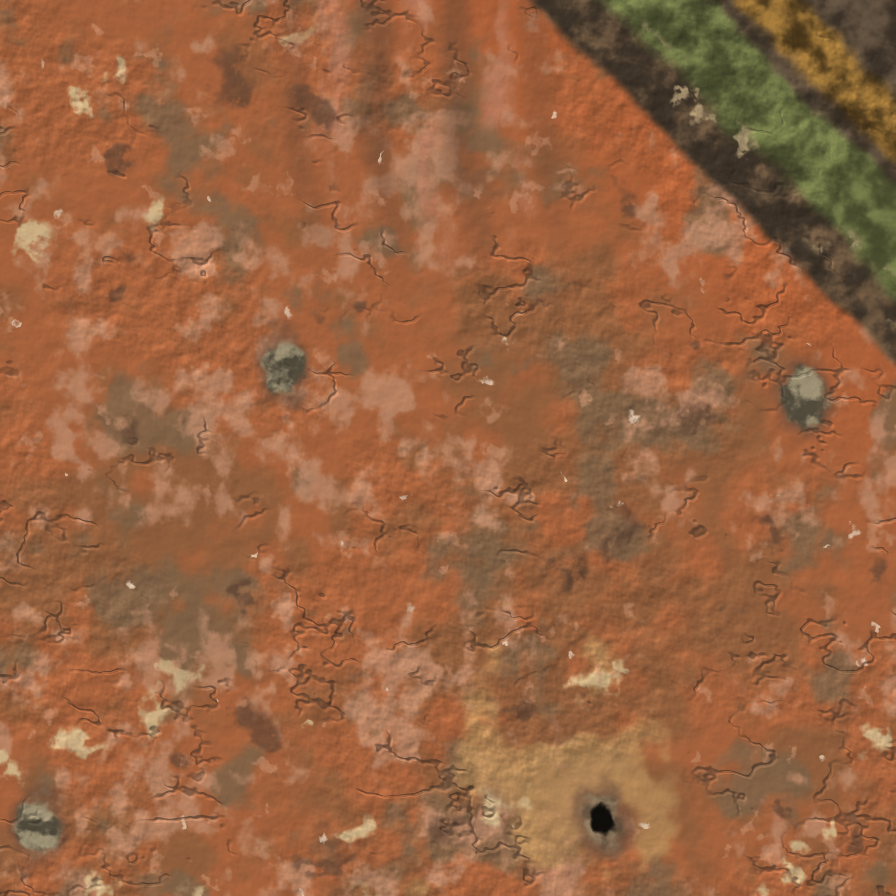
This texture is drawn by a Shadertoy shader. Its source:

```glsl
// Worn terracotta paint with folds, cracks, chips and nail heads, crossed by a green border in one corner.

const vec3 BRICK = vec3(0.645, 0.38, 0.235);
const vec3 UMBER = vec3(0.56, 0.365, 0.235);
const vec3 ROSE = vec3(0.73, 0.53, 0.41);
const vec3 CREAM = vec3(0.80, 0.70, 0.53);
const vec3 TAN = vec3(0.70, 0.53, 0.34);
const vec3 STAIN = vec3(0.36, 0.26, 0.20);
const vec3 DUST = vec3(0.48, 0.38, 0.28);
const vec3 METAL = vec3(0.49, 0.45, 0.36);
const vec3 SOOT = vec3(0.29, 0.24, 0.19);
const vec3 MOSS = vec3(0.37, 0.39, 0.23);
const vec3 OCHRE = vec3(0.47, 0.35, 0.17);
const float BORDER_SUM = 1.59;    // x + y along the border edge
const float RELIEF = 0.75;        // strength of the raking light
const vec2 LIGHT_STEP = vec2(-0.0022, 0.0030);
const vec2 NAILS[4] = vec2[4](vec2(0.315, 0.592), vec2(0.897, 0.556),
                              vec2(0.043, 0.073), vec2(0.673, 0.085));

float hash(vec2 p) {
    vec3 q = fract(vec3(p.xyx) * 0.1031);
    q += dot(q, q.yzx + 33.33);
    return fract((q.x + q.y) * q.z);
}

float noise(vec2 p) {
    vec2 i = floor(p), f = fract(p);
    f = f * f * (3.0 - 2.0 * f);
    return mix(mix(hash(i), hash(i + vec2(1, 0)), f.x),
               mix(hash(i + vec2(0, 1)), hash(i + vec2(1, 1)), f.x), f.y);
}

float fbm(vec2 p) {
    float sum = 0.0, amp = 0.53;
    for (int i = 0; i < 4; i++) {
        sum += amp * noise(p);
        p = mat2(1.6, 1.2, -1.2, 1.6) * p + 17.3;
        amp *= 0.5;
    }
    return sum;
}

// Thin broken cracks where a noise field crosses its middle value.
float cracks(vec2 p) {
    float line = abs(fbm(p * vec2(20.0, 30.0) + 61.0) - 0.5);
    float gaps = smoothstep(0.50, 0.66, fbm(p * 14.0 + 83.0));
    return gaps * (1.0 - smoothstep(0.005, 0.035, line));
}

// Lumpy paint surface, rough in some areas and calm in others.
float paintHeight(vec2 p) {
    float rough = mix(0.45, 1.35, smoothstep(0.35, 0.65, noise(p * 9.0 + 4.0)));
    float lumps = 0.5 * fbm(p * vec2(34.0, 46.0)) + 0.5 * fbm(p * 72.0 + 9.0);
    return 0.5 + rough * (lumps - 0.5) - 0.22 * cracks(p);
}

// Coverage of ragged flakes scattered on a jittered grid.
float flakes(vec2 p, float cells, float density, float size, float seed) {
    vec2 g = p * cells;
    vec2 rag = vec2(fbm(g * 2.6 + seed), fbm(g * 2.6 + seed + 50.0)) - 0.5;
    g += 2.6 * size * rag;
    float cover = 0.0;
    for (int y = -1; y <= 1; y++)
    for (int x = -1; x <= 1; x++) {
        vec2 id = floor(g) + vec2(x, y);
        vec2 d = g - id - vec2(hash(id + seed), hash(id + seed + 7.0));
        float r = size * mix(0.4, 1.0, hash(id + seed + 19.0));
        float on = step(hash(id + seed + 29.0), density);
        cover = max(cover, on * (1.0 - smoothstep(0.4 * r, r, length(d))));
    }
    return cover * smoothstep(0.25, 0.5, fbm(p * 70.0 + seed));
}

// Soft vertical ridges near the top, positive on crests and negative in grooves.
float folds(vec2 p) {
    float x = p.x + 0.05 * (fbm(p * 7.0) - 0.5) + 0.05 * (p.y - 0.9);
    float area = smoothstep(0.29, 0.36, x) * (1.0 - smoothstep(0.55, 0.67, x));
    return area * smoothstep(0.62, 0.85, p.y) * sin((x - 0.355) * 68.0);
}

vec3 border(vec2 p, float d, vec3 ground) {
    float e = d + 0.035 * (fbm(p * 22.0) - 0.5);
    float mottled = smoothstep(0.25, 0.75, fbm(p * 46.0));
    vec3 c = mix(SOOT * 0.8, DUST * 0.9, mottled * mottled);
    c = mix(c, MOSS * (0.75 + 0.5 * mottled), smoothstep(0.050, 0.072, e));
    c = mix(c, SOOT * (0.8 + 0.5 * mottled), smoothstep(0.136, 0.150, e));
    c = mix(c, OCHRE * (0.6 + 0.8 * mottled), smoothstep(0.152, 0.168, e));
    c = mix(c, SOOT * (0.8 + 0.6 * mottled), smoothstep(0.205, 0.222, e));
    float chipBand = smoothstep(0.02, 0.04, d) * (1.0 - smoothstep(0.065, 0.08, d));
    c = mix(c, CREAM * 0.86, 0.85 * chipBand * flakes(p, 17.0, 0.5, 0.42, 71.0));
    return mix(ground, c, smoothstep(-0.005, 0.009, 0.6 * d + 0.4 * e));
}

void mainImage(out vec4 fragColor, in vec2 fragCoord) {
    vec2 p = fragCoord / iResolution.xy;
    float edge = (p.x + p.y - BORDER_SUM) * 0.7071;
    float height = paintHeight(p);
    float relief = height - paintHeight(p + LIGHT_STEP);

    // Terracotta ground, mottled at several scales and redder toward the border.
    float redness = 0.55 * fbm(p * 5.0 + 3.0) + 0.45 * fbm(p * 24.0 + 15.0) + 0.10 * (p.y - 0.45);
    vec3 c = mix(UMBER, BRICK, smoothstep(0.40, 0.56, redness));
    c = mix(c, BRICK * vec3(1.06, 0.97, 0.9), 0.7 * smoothstep(-0.16, -0.02, edge));

    // Dusty film, rosy scuffs, folds and dark stains.
    float film = fbm(p * 15.0 + 47.0) + 0.10 * (0.5 - p.y);
    c = mix(c, DUST, 0.8 * smoothstep(0.56, 0.72, film));
    float scuff = 0.5 * fbm(p * 11.0 + 31.0) + 0.5 * fbm(p * vec2(44.0, 38.0) + 77.0);
    c = mix(c, ROSE, 0.8 * smoothstep(0.53, 0.66, scuff));
    float ridge = folds(p);
    float streak = smoothstep(0.38, 0.66, fbm(p * vec2(46.0, 18.0) + 5.0));
    c = mix(c, ROSE * vec3(1.0, 0.92, 0.92), 0.8 * max(ridge, 0.0) * streak);
    c = mix(c, STAIN, 0.42 * max(-ridge, 0.0));
    c = mix(c, STAIN, 0.65 * flakes(p, 9.0, 0.32, 0.30, 11.0));

    // Bare tan ground and cream chips, densest low down and at upper left.
    float bare = length((p - vec2(0.62, 0.10)) * vec2(1.1, 0.75)) + 0.32 * (fbm(p * 15.0 + 5.0) - 0.5);
    c = mix(c, TAN * (0.85 + 0.3 * height), 0.85 * (1.0 - smoothstep(0.04, 0.10, bare)));
    float worn = max(1.0 - smoothstep(0.22, 0.36, p.y), 1.0 - smoothstep(0.2, 0.36, length(p - vec2(0.08, 0.88))));
    c = mix(c, CREAM, 0.9 * worn * flakes(p, 13.0, 0.26, 0.38, 23.0));
    c = mix(c, ROSE * 1.05, 0.55 * flakes(p, 24.0, 0.16, 0.40, 37.0));
    c = mix(c, vec3(0.88, 0.79, 0.70), 0.8 * flakes(p, 34.0, 0.04, 0.26, 53.0));
    c = mix(c, STAIN, 0.45 * cracks(p));

    // Nail heads with dirty rims; the last one is an open hole.
    for (int i = 0; i < 4; i++) {
        vec2 d = (p - NAILS[i]) * vec2(1.25, 0.9);
        float r = length(d) + 0.03 * (fbm(p * 42.0) - 0.5);
        float hole = i == 3 ? 1.0 : 0.0;
        c = mix(c, STAIN * 1.2, 0.7 * (1.0 - smoothstep(0.030, 0.050, r)));
        vec3 head = mix(METAL * 0.65, METAL * 1.25, smoothstep(0.32, 0.62, fbm(p * 64.0)));
        c = mix(c, head, (1.0 - 0.4 * hole) * (1.0 - smoothstep(0.024, 0.036, r)));
        c = mix(c, vec3(0.06, 0.05, 0.04), hole * (1.0 - smoothstep(0.014, 0.022, r)));
    }

    c = border(p, edge, c);
    c *= 1.0 + RELIEF * relief + 0.16 * (height - 0.5);
    fragColor = vec4(clamp(c, 0.0, 1.0), 1.0);
}
```
